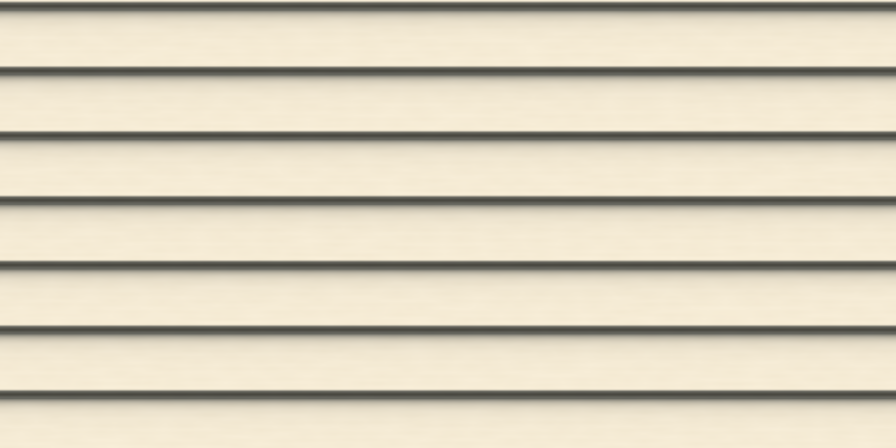
This texture is drawn by a WebGL 2 fragment shader. Its source:

```glsl
#version 300 es
precision highp float;

uniform vec2 u_resolution;
out vec4 fragColor;

// Layout: heights in canvas units, profile values in board pitches
const float PITCH = 0.1445;
const float FIRST_EDGE = 0.0008;
const float EDGE_SOFTNESS = 0.05;
const float GAP_WIDTH = 0.152;
const float CORE_CENTER = 0.088;
const float CORE_WIDTH = 0.032;
const float SHADOW_NEAR = 0.05;
const float SHADOW_FAR = 0.15;
const float SHADOW_FAR_SHARE = 0.27;
const float LIP_WIDTH = 0.07;

// Colours
const vec3 BOARD = vec3(0.965, 0.925, 0.837);
const vec3 GAP = vec3(0.4, 0.4, 0.37);
const vec3 CORE = vec3(0.29, 0.285, 0.255);

// Wear strengths
const float MOTTLE = 0.014;
const float GRAIN = 0.004;
const float LIP_GLOW = 0.01;

vec2 hash2(vec2 p) {
    vec3 q = fract(p.xyx * vec3(0.1031, 0.103, 0.0973));
    q += dot(q, q.yzx + 33.33);
    return fract((q.xx + q.yz) * q.zy);
}

// Distance to the nearest scattered cell point
float cellular(vec2 p) {
    vec2 cell = floor(p), local = fract(p);
    float nearest = 2.0;
    for (int j = -1; j <= 1; j++) {
        for (int i = -1; i <= 1; i++) {
            vec2 offset = vec2(i, j);
            vec2 toPoint = offset + hash2(cell + offset) - local;
            nearest = min(nearest, dot(toPoint, toPoint));
        }
    }
    return sqrt(nearest);
}

// Faint lengthwise grain, shifted on each board
float woodGrain(vec2 p, float board) {
    float bend = sin(p.x * 9.0 + board * 2.4) + 0.5 * sin(p.x * 23.0 - board);
    return sin(p.y * 44.0 + bend) * 0.6 + sin(p.y * 71.0 - bend * 1.7 + board) * 0.4;
}

// Darkness of the gap and the shadow cast below it
float shade(float t, float pixel) {
    float edge = smoothstep(0.0, max(EDGE_SOFTNESS, 1.5 * pixel), t);
    float below = max(t - GAP_WIDTH, 0.0);
    float shadow = mix(exp(-below / SHADOW_NEAR), exp(-below / SHADOW_FAR), SHADOW_FAR_SHARE);
    return edge * shadow;
}

void main() {
    vec2 uv = gl_FragCoord.xy / u_resolution.y;
    float row = (1.0 - uv.y - FIRST_EDGE) / PITCH;
    float board = floor(row);
    float t = row - board;
    float pixel = 1.0 / (u_resolution.y * PITCH);

    // Painted board with soft mottling and a pale lower lip
    float mottle = cellular(vec2(uv.x * 16.0, row * 5.0)) - 0.5;
    float wear = MOTTLE * mottle + GRAIN * woodGrain(vec2(uv.x, t), board);
    vec3 color = BOARD + wear * vec3(0.8, 0.9, 1.2);
    color += LIP_GLOW * smoothstep(1.0 - LIP_WIDTH, 1.0, t) * (1.0 - smoothstep(0.98, 1.0, t));

    // Dark gap with a deeper core
    float fromCore = (t - CORE_CENTER) / CORE_WIDTH;
    vec3 gap = mix(GAP, CORE, exp(-fromCore * fromCore)) + 0.6 * wear;
    color = mix(color, gap, shade(t, pixel));

    fragColor = vec4(color, 1.0);
}
```
